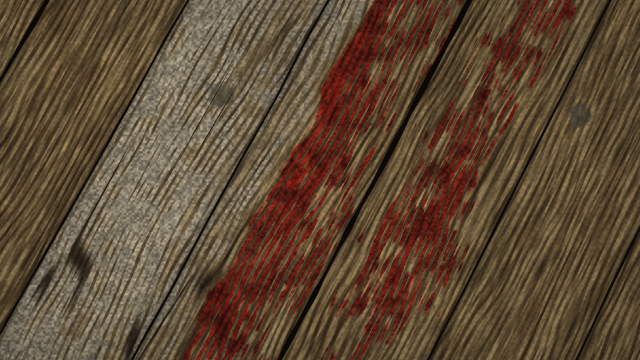
This texture is drawn by a Shadertoy shader. Its source:

```glsl
// Weathered floor boards lying on a slant, with worn white and red paint.
// Slanted coordinates give the boards; warped sine rings give the grain,
// and paint shows where its cover exceeds a streaky wear noise.
#define BOARD_WIDTH 0.411
#define FIRST_SEAM (-0.455)
#define LEAN 0.565
#define FAN 0.05
#define RINGS 42.0
#define PAINT_EDGE 0.495
#define BROWN vec3(0.365, 0.290, 0.185)
#define TAN vec3(0.485, 0.412, 0.282)
#define DARK vec3(0.125, 0.088, 0.052)
#define WHITE vec3(0.550, 0.520, 0.455)
#define RED vec3(0.385, 0.070, 0.050)

float hash(vec2 p) {
    return fract(sin(dot(p, vec2(127.1, 311.7))) * 43758.5453);
}

float noise(vec2 p) {
    vec2 i = floor(p), f = fract(p);
    f = f * f * (3.0 - 2.0 * f);
    vec2 e = vec2(1.0, 0.0);
    return mix(mix(hash(i), hash(i + e), f.x),
               mix(hash(i + e.yx), hash(i + e.xx), f.x), f.y);
}

float fbm(vec2 p) {
    float sum = 0.0, amp = 0.53;
    for (int i = 0; i < 4; i++) {
        sum += amp * noise(p);
        p = p * 2.03 + 17.3;
        amp *= 0.5;
    }
    return sum;
}

// Growth rings: 1 in the middle of a groove, 0 on a ridge
float rings(float across, float along, float board) {
    float shift = 9.0 * board;
    float warp = 3.0 * noise(vec2(across * 4.0 + shift, along * 1.8))
               + 0.8 * noise(vec2(across * 20.0, along * 7.0 + shift));
    return 0.5 + 0.5 * sin(6.2832 * (across * RINGS + warp));
}

// Long thin splits that come and go along the grain
float cracks(float across, float along) {
    float line = abs(noise(vec2(across * 24.0, along * 1.3 + 4.0)) - 0.5);
    float gate = smoothstep(0.4, 0.65, noise(vec2(across * 14.0 + 5.0, along * 3.5)));
    return gate * (1.0 - smoothstep(0.01, 0.07, line));
}

// Round grey nail plug with a ragged rim
float plug(vec2 p, vec2 centre, float radius) {
    float d = length(p - centre) + 0.02 * (fbm(p * 40.0) - 0.5);
    return 1.0 - smoothstep(radius * 0.65, radius * 1.1, d);
}

float paintMask(float cover, float wear, float softness) {
    return smoothstep(-softness, softness, cover - wear);
}

void mainImage(out vec4 fragColor, in vec2 fragCoord) {
    vec2 p = fragCoord / iResolution.y;
    vec2 uv = fragCoord / iResolution.xy;

    // Board coordinates
    float along = dot(p, vec2(0.48, 0.88));
    float across = (p.x - LEAN * p.y) / (1.0 - FAN * p.y);
    across += 0.006 * (noise(vec2(across * 3.0, along * 5.0)) - 0.5);
    float slot = (across - FIRST_SEAM) / BOARD_WIDTH;
    float board = floor(slot);
    float seam = floor(slot + 0.5);
    float seamDist = abs(slot - seam) * BOARD_WIDTH;

    // Noise layers
    float streak = fbm(vec2(across * 36.0, along * 5.0));
    float fibre = noise(vec2(across * 170.0, along * 18.0));
    float blotch = fbm(p * 5.0);
    float flakes = fbm(p * 26.0 + 3.0);
    float grit = noise(p * 170.0);

    // Bare wood
    float ring = rings(across, along, board);
    float groove = smoothstep(0.3, 0.98, ring)
                 * (0.35 + 0.65 * noise(vec2(across * 38.0, along * 6.0 + 8.0)));
    vec3 wood = mix(BROWN, TAN, smoothstep(0.25, 0.75, 0.5 * streak + 0.5 * fibre));
    wood = mix(wood, DARK, 0.72 * groove);
    wood *= (0.88 + 0.3 * blotch) * (0.86 + 0.28 * fibre);

    // White paint between the second seam and the red edge
    float wear = 0.5 * streak + 0.5 * flakes + 0.3 * groove;
    float edge = PAINT_EDGE + 0.07 * (fbm(vec2(along * 9.0, across * 9.0)) - 0.5);
    float whiteZone = smoothstep(-0.05, -0.03, across)
                    * (1.0 - smoothstep(edge - 0.02, edge, across));
    float whiteCover = mix(0.66, 0.53, smoothstep(0.1, 0.48, across))
                     + 0.3 * (blotch - 0.5);
    float white = whiteZone * mix(0.15, 0.86, paintMask(whiteCover, wear, 0.13));
    vec3 whitePaint = WHITE * (0.58 + 0.5 * flakes + 0.3 * grit);
    vec3 color = mix(wood, whitePaint, white);

    // Red paint: a stripe that thins out, then a ragged patch
    float stripe = smoothstep(edge, edge + 0.012, across)
                 * (1.0 - smoothstep(0.765, 0.785, across));
    float stripeCover = mix(0.76, 0.44, smoothstep(PAINT_EDGE, 0.76, across));
    float middle = 0.95 + 0.16 * (noise(vec2(along * 4.0, 2.0)) - 0.5);
    float patchCover = 0.64 - 2.0 * abs(across - middle) + 0.7 * (blotch - 0.5);
    float redWear = wear + 0.1 * groove + 0.25 * (fibre - 0.5);
    float red = stripe * paintMask(stripeCover, redWear, 0.09)
              + smoothstep(0.785, 0.8, across) * paintMask(patchCover, redWear, 0.09);
    vec3 redPaint = RED * (0.3 + 1.0 * flakes + 0.4 * grit) * (1.0 - 0.5 * groove);
    color = mix(color, redPaint, 0.86 * red);

    // Plugs, splits and seams
    float plugs = plug(p, vec2(0.613, 0.734), 0.036) + plug(p, vec2(1.61, 0.68), 0.034);
    color = mix(color, vec3(0.25, 0.235, 0.19) * (0.5 + flakes), 0.8 * plugs);
    float splitAmount = mix(0.25, 0.8, whiteZone);
    color = mix(color, DARK * 0.7, splitAmount * cracks(across, along));
    float wide = 1.0 - step(0.5, mod(seam, 3.0));
    float gap = mix(0.001, 0.005, wide) * (0.4 + 1.2 * noise(vec2(along * 14.0, seam)));
    color *= 1.0 - 0.35 * exp(-seamDist / 0.012);
    color = mix(color, DARK * 0.35, 1.0 - smoothstep(gap, gap + 0.005, seamDist));

    // Surface grit and uneven light
    color *= 0.88 + 0.26 * grit;
    vec2 fromLight = uv - vec2(0.42, 0.55);
    color *= 1.06 - 0.4 * dot(fromLight, fromLight);
    fragColor = vec4(clamp(color, 0.0, 1.0), 1.0);
}
```
